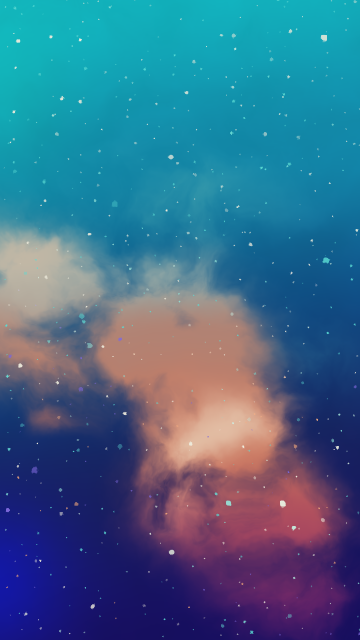
This background is drawn by a WebGL 1 fragment shader. Its source:

```glsl
precision highp float;
// Warm diagonal nebula drifting across a teal to indigo sky with scattered stars.
uniform vec2 u_resolution;

float hash(vec2 p) {
  vec3 h = fract(vec3(p.xyx) * 0.1031);
  h += dot(h, h.yzx + 33.33);
  return fract((h.x + h.y) * h.z);
}

float noise(vec2 p) {
  vec2 cell = floor(p), f = fract(p);
  f = f * f * f * (f * (f * 6.0 - 15.0) + 10.0);
  float low = mix(hash(cell), hash(cell + vec2(1.0, 0.0)), f.x);
  float high = mix(hash(cell + vec2(0.0, 1.0)), hash(cell + 1.0), f.x);
  return mix(low, high, f.y);
}

float fbm(vec2 p) {
  float sum = 0.0, weight = 0.5;
  for (int i = 0; i < 6; i++) {
    sum += weight * noise(p);
    p = mat2(1.6, 1.2, -1.2, 1.6) * p + 7.3;
    weight *= 0.5;
  }
  return sum;
}

// Soft elliptical puff with a peak of one.
float puff(vec2 p, vec2 centre, vec2 radius) {
  vec2 d = (p - centre) / radius;
  return exp(-dot(d, d));
}

vec3 skyColour(vec2 p) {
  float h = p.y - 0.14 * (p.x - 0.28);
  vec3 c = mix(vec3(0.09, 0.06, 0.38), vec3(0.09, 0.13, 0.38), smoothstep(0.0, 0.3, h));
  c = mix(c, vec3(0.06, 0.29, 0.51), smoothstep(0.24, 0.52, h));
  c = mix(c, vec3(0.07, 0.53, 0.66), smoothstep(0.45, 0.76, h));
  c = mix(c, vec3(0.07, 0.71, 0.75), smoothstep(0.72, 1.04, h));
  c = mix(c, vec3(0.07, 0.09, 0.68), 0.85 * puff(p, vec2(-0.01, 0.09), vec2(0.11, 0.12)));
  return mix(c, vec3(0.07, 0.72, 0.70), 0.5 * puff(p, vec2(0.0, 0.87), vec2(0.12, 0.16)));
}

// Outline of the main cloud, from upper left to lower right.
float cloudShape(vec2 p) {
  float d = puff(p, vec2(0.04, 0.595), vec2(0.115, 0.088));
  d += 0.85 * puff(p, vec2(0.28, 0.56), vec2(0.12, 0.075));
  d += 0.80 * puff(p, vec2(0.17, 0.48), vec2(0.18, 0.07));
  d += 0.60 * puff(p, vec2(0.09, 0.41), vec2(0.12, 0.06));
  d += 0.50 * puff(p, vec2(0.07, 0.335), vec2(0.05, 0.03));
  d += 0.75 * puff(p, vec2(0.33, 0.42), vec2(0.09, 0.08));
  d += puff(p, vec2(0.29, 0.27), vec2(0.11, 0.10));
  d += 0.80 * puff(p, vec2(0.39, 0.33), vec2(0.08, 0.07));
  d += 0.75 * puff(p, vec2(0.43, 0.19), vec2(0.14, 0.07));
  d += 0.65 * puff(p, vec2(0.47, 0.05), vec2(0.13, 0.08));
  d -= 0.50 * puff(p, vec2(0.30, 0.485), vec2(0.035, 0.04));
  d -= 0.35 * puff(p, vec2(0.17, 0.495), vec2(0.03, 0.04));
  return clamp(d, 0.0, 1.1);
}

vec3 gasColour(vec2 p) {
  vec3 c = mix(vec3(0.46, 0.14, 0.42), vec3(0.70, 0.30, 0.37), smoothstep(0.0, 0.2, p.y));
  c = mix(c, vec3(0.82, 0.47, 0.36), smoothstep(0.16, 0.31, p.y));
  c = mix(c, vec3(0.72, 0.52, 0.45), smoothstep(0.32, 0.48, p.y));
  c = mix(c, vec3(0.60, 0.67, 0.65), smoothstep(0.47, 0.59, p.y));
  c = mix(c, vec3(0.27, 0.63, 0.68), smoothstep(0.59, 0.72, p.y) * smoothstep(0.08, 0.25, p.x));
  return mix(c, vec3(0.82, 0.74, 0.65), 0.85 * puff(p, vec2(0.04, 0.60), vec2(0.13, 0.08)));
}

// One jittered star per occupied cell: colour in rgb, coverage in a.
vec4 stars(vec2 p, float size, float amount, float radius, float seed, float pixel) {
  vec2 cell = floor(p / size), key = cell + seed;
  vec2 centre = (cell + 0.2 + 0.6 * vec2(hash(key), hash(key + 41.7))) * size;
  float r = radius * mix(0.45, 1.0, hash(key + 13.1));
  vec2 d = p - centre;
  float wobble = 0.7 + 0.6 * noise(d / r * 1.3 + key * 5.0);
  float cover = 1.0 - smoothstep(r - pixel, r + pixel, length(d) * wobble);
  float tint = hash(key + 87.9);
  vec3 c = mix(vec3(0.35, 0.86, 0.83), vec3(0.93, 0.92, 0.86), smoothstep(0.2, 0.6, tint));
  c = mix(c, vec3(0.96, 0.66, 0.48), step(0.8, tint) * (1.0 - smoothstep(0.3, 0.55, p.y)));
  c = mix(c, vec3(0.48, 0.40, 0.85), step(0.9, tint) * (1.0 - smoothstep(0.45, 0.6, p.y)));
  return vec4(c, cover * step(hash(key + 61.3), amount) * mix(0.35, 1.0, hash(key + 29.5)));
}

void main() {
  vec2 p = gl_FragCoord.xy / u_resolution.y;
  float pixel = 0.7 / u_resolution.y;

  // Turbulence bends the cloud edges and varies its density.
  vec2 bend = vec2(fbm(p * 6.0 + 3.1), fbm(p * 6.0 + 19.4)) - 0.5;
  vec2 q = p + 0.09 * bend;
  float smoke = fbm(p * 8.5 + bend * 1.2 + 11.0);

  // Sky and thin teal haze.
  vec3 colour = skyColour(p) * (0.94 + 0.12 * smoke);
  float haze = puff(q, vec2(0.26, 0.68), vec2(0.14, 0.08));
  haze += 0.5 * puff(q, vec2(0.46, 0.44), vec2(0.07, 0.06));
  colour = mix(colour, vec3(0.27, 0.63, 0.67), haze * smoothstep(0.25, 0.85, smoke));

  // Main cloud with its bright core.
  float gas = smoothstep(0.08, 1.05, cloudShape(q) * (2.2 * smoke - 0.08));
  colour = mix(colour, gasColour(q), 0.96 * gas);
  float core = puff(q, vec2(0.30, 0.275), vec2(0.055, 0.07));
  core += 0.85 * puff(q, vec2(0.375, 0.34), vec2(0.07, 0.04));
  colour = mix(colour, vec3(0.89, 0.75, 0.65), min(core, 1.0) * smoothstep(0.2, 0.6, smoke));

  // Star layers grow from fine dust to large flakes.
  for (int i = 0; i < 4; i++) {
    float k = float(i);
    float size = 0.024 * pow(1.5, k);
    vec4 star = stars(p, size, 0.42 - 0.03 * k, 0.0012 * pow(1.58, k), 17.0 * k + 5.0, pixel);
    colour = mix(colour, star.rgb, star.a);
  }
  gl_FragColor = vec4(colour, 1.0);
}
```
